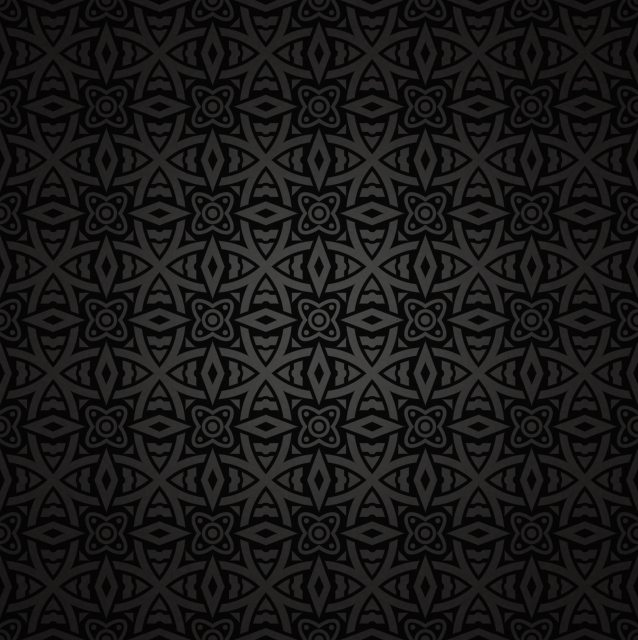
Write a WebGL 1 fragment shader that draws this pattern.

```glsl
precision highp float;
// Dark damask lattice: interlaced arcs, diamonds, barred lenses and four-petal flowers.

uniform vec2 u_resolution;

const float REPEATS = 6.0;          // cells across and down
const float ARC_RADIUS = 0.70711;   // arcs touch at the cell corners
const float ARC_HALF = 0.037;       // half width of the arms
const float GAP = 0.032;            // dark margin between shapes
const vec2 DIAMOND = vec2(0.30, 0.112);
const vec2 DIAMOND_HOLE = vec2(0.105, 0.046);
const vec2 PETAL = vec2(0.255, 0.117);
const float PETAL_HALF = 0.018;     // half width of the petal outline
const float GRAIN_CELLS = 256.0;
const float GRAIN = 0.012;
const vec3 GROUND_EDGE = vec3(0.018, 0.017, 0.017);
const vec3 GROUND_CENTRE = vec3(0.033, 0.033, 0.033);
const vec3 FACE_EDGE = vec3(0.098, 0.092, 0.090);
const vec3 FACE_CENTRE = vec3(0.275, 0.273, 0.270);

float hash(vec2 p) {
  vec3 q = fract(vec3(p.xyx) * 0.1031);
  q += dot(q, q.yzx + 33.33);
  return fract((q.x + q.y) * q.z);
}

// Value noise that wraps after `period` cells
float wrapNoise(vec2 p, float period) {
  vec2 i = floor(p);
  vec2 f = smoothstep(0.0, 1.0, fract(p));
  vec2 a = mod(i, period);
  vec2 b = mod(i + 1.0, period);
  return mix(mix(hash(a), hash(vec2(b.x, a.y)), f.x),
             mix(hash(vec2(a.x, b.y)), hash(b), f.x), f.y);
}

float diamondDistance(vec2 p, vec2 size) {
  return (dot(abs(p), size.yx) - size.x * size.y) / length(size);
}

float ellipseDistance(vec2 p, vec2 size) {
  float k = length(p / size);
  return k * (k - 1.0) / max(length(p / (size * size)), 0.001);
}

float ringDistance(float d, float halfWidth) {
  return abs(d) - halfWidth;
}

// Flower at the origin; p holds (along, across) the petal axis
float flowerDistance(vec2 p) {
  float r = length(p);
  float d = ringDistance(ellipseDistance(p, PETAL) + PETAL_HALF, PETAL_HALF);
  d = min(d, ringDistance(r - 0.086, 0.016));
  d = min(d, r - 0.044);
  return min(d, length(p - vec2(0.167, 0.0)) - 0.024);
}

// Notched bar and wedge stacked inside the lens
float lensFillDistance(vec2 p, float lens) {
  float notch = 0.022 * smoothstep(0.045, 0.012, abs(p.x - 0.5));
  float t = 0.5 - p.y;
  float bar = ringDistance(t + notch - 0.305, 0.041);
  float wedge = t + 0.5 * notch - 0.225;
  return max(lens + ARC_HALF + GAP, min(bar, wedge));
}

// Whole motif in one octant of the cell (x >= y >= 0)
float motifDistance(vec2 p) {
  vec2 axis = vec2(p.x + p.y, p.x - p.y) * 0.70711;
  vec2 fromDiamond = p - vec2(0.5, 0.0);
  float diamond = diamondDistance(fromDiamond, DIAMOND);
  float hole = diamondDistance(fromDiamond, DIAMOND_HOLE);
  float lens = length(p - vec2(1.0, 0.0)) - ARC_RADIUS;

  float arm = max(ringDistance(lens, ARC_HALF), GAP - diamond);
  float fill = max(lensFillDistance(p, lens), GAP - diamond);
  float spur = max(0.295 - axis.x, (axis.x - 0.36 + axis.y) * 0.70711);

  float d = min(arm, fill);
  d = min(d, max(diamond, -hole));
  d = min(d, spur);
  return min(d, flowerDistance(axis));
}

void main() {
  vec2 uv = gl_FragCoord.xy / u_resolution;

  // Fold each cell into one octant around its flower
  vec2 cell = abs(fract(uv * REPEATS + 0.5) - 0.5);
  vec2 p = vec2(max(cell.x, cell.y), min(cell.x, cell.y));
  float blur = 0.8 * REPEATS / min(u_resolution.x, u_resolution.y);
  float face = smoothstep(blur, -blur, motifDistance(p));

  // Periodic glow, brightest at the centre
  vec2 wave = 0.5 - 0.5 * cos(6.2831853 * uv);
  float glow = mix(wave.x * wave.y, 0.5 * (wave.x + wave.y), 0.4);

  vec3 color = mix(mix(GROUND_EDGE, GROUND_CENTRE, glow),
                   mix(FACE_EDGE, FACE_CENTRE, glow), face);
  float grain = wrapNoise(uv * GRAIN_CELLS, GRAIN_CELLS) - 0.5;
  color += GRAIN * grain * (0.4 + face);
  gl_FragColor = vec4(color, 1.0);
}
```
